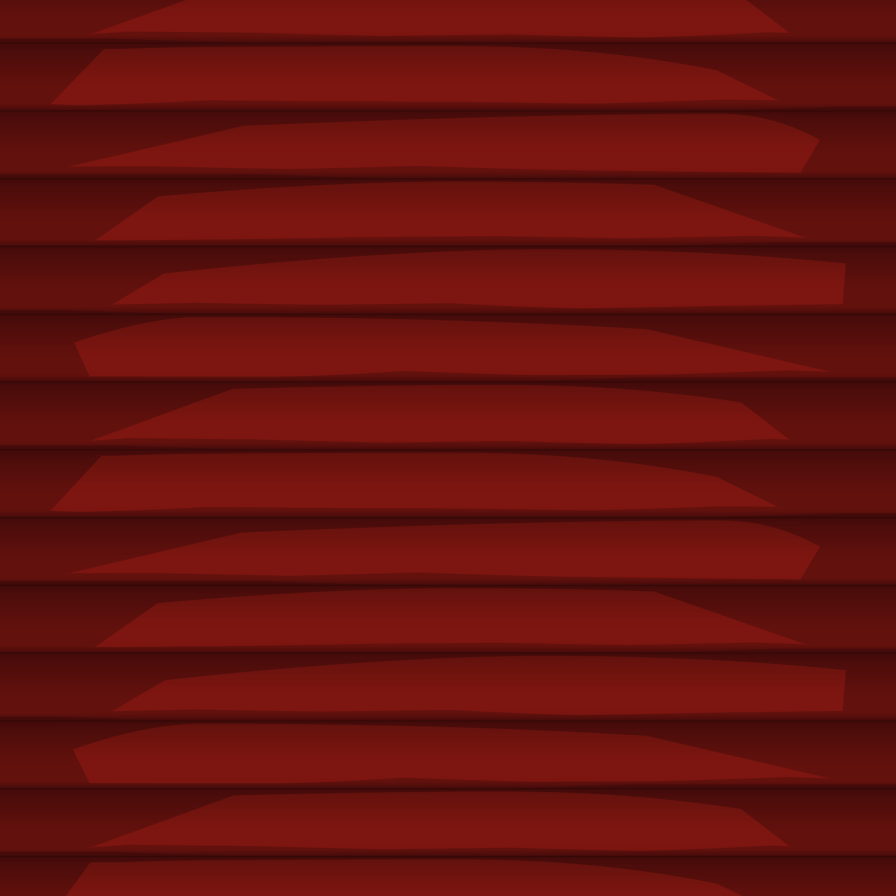
Write a Shadertoy shader that draws this pattern.

```glsl
#define ROWS 13.22
#define PHASE 0.363
#define LIP_MIN 0.08
#define LIP_MAX 0.19
#define SEAM_WIDTH 0.0015
#define SLIVER_HEIGHT 0.075
#define EDGE_JITTER 0.02
#define FACE_COLOR vec3(0.49, 0.083, 0.063)
#define FACE_SHADE vec3(0.40, 0.070, 0.053)
#define BACK_COLOR vec3(0.39, 0.067, 0.051)
#define DEEP_COLOR vec3(0.28, 0.046, 0.040)
#define SEAM_COLOR vec3(0.19, 0.030, 0.028)

const int VARIANTS = 6;

// Left shoulder (x, depth), right shoulder (x, depth)
const vec4 SHOULDERS[VARIANTS] = vec4[VARIANTS](
    vec4(0.262, 0.10, 0.827, 0.30), vec4(0.110, 0.07, 0.800, 0.40),
    vec4(0.270, 0.22, 0.915, 0.43), vec4(0.175, 0.26, 0.730, 0.09),
    vec4(0.180, 0.40, 0.944, 0.25), vec4(0.080, 0.42, 0.722, 0.22));

// Left foot, right foot, crest x, sliver tip (negative: grows from the right)
const vec4 FEET[VARIANTS] = vec4[VARIANTS](
    vec4(0.090, 0.888, 0.55, 0.30), vec4(0.055, 0.880, 0.50, -0.77),
    vec4(0.045, 0.893, 0.80, 0.46), vec4(0.105, 0.910, 0.50, -0.70),
    vec4(0.117, 0.940, 0.60, 0.23), vec4(0.100, 0.950, 0.22, -0.54));

float hash(vec2 p) {
    vec3 q = fract(vec3(p.xyx) * 0.1031);
    q += dot(q, q.yzx + 33.33);
    return fract((q.x + q.y) * q.z);
}

int variantOf(float row) {
    return int(mod(row + 0.5, float(VARIANTS)));
}

// Faceted noise: straight segments between random heights
float facets(float x, float seed) {
    float cell = floor(x);
    return mix(hash(vec2(cell, seed)), hash(vec2(cell + 1.0, seed)), x - cell);
}

float coverage(float inset, float pixel) {
    return smoothstep(-0.75 * pixel, 0.75 * pixel, inset);
}

// Distance to the right of a line from shoulder to foot, in canvas units
float sideInset(float x, float depth, vec2 shoulder, float foot) {
    float slope = (foot - shoulder.x) / (0.92 - shoulder.y);
    float edge = shoulder.x + slope * (depth - shoulder.y);
    return (x - edge) * inversesqrt(1.0 + slope * slope * ROWS * ROWS);
}

// Depth of the face's upper edge, falling away on both sides of the crest
float topEdge(float x, vec4 shoulders, float crest) {
    float left = max((crest - x) / (crest - shoulders.x), 0.0);
    float right = max((x - crest) / (shoulders.z - crest), 0.0);
    return 0.04 + (shoulders.y - 0.04) * pow(left, 1.7)
                + (shoulders.w - 0.04) * pow(right, 2.2);
}

float faceInset(float x, float depth, float row) {
    int variant = variantOf(row);
    vec4 shoulders = SHOULDERS[variant];
    vec4 feet = FEET[variant];
    shoulders.x += EDGE_JITTER * (hash(vec2(row, 7.0)) - 0.5);

    float lip = mix(LIP_MIN, LIP_MAX,
                    pow(facets(x * 7.0 + float(variant) * 0.37, float(variant)), 1.6));
    float top = (depth - topEdge(x, shoulders, feet.z)) / ROWS;
    float bottom = (1.0 - lip - depth) / ROWS;
    float left = sideInset(x, depth, shoulders.xy, feet.x);
    float right = -sideInset(x, depth, shoulders.zw, feet.y);
    return min(min(left, right), min(top, bottom));
}

// Tapered dark gap straddling the seam, growing from one side
float sliverInset(float x, float offset, float row) {
    float tip = FEET[variantOf(row)].w;
    float run = tip > 0.0 ? tip - x : x + tip;
    float height = SLIVER_HEIGHT * min(run * 6.0, 1.0);
    return (height - abs(offset - 0.01)) / ROWS;
}

void mainImage(out vec4 fragColor, in vec2 fragCoord) {
    vec2 uv = fragCoord / iResolution.xy;
    float pixel = 1.0 / iResolution.y;

    // Rows counted downward; depth runs from upper seam to lower seam
    float v = (1.0 - uv.y) * ROWS + PHASE;
    float row = floor(v);
    float depth = v - row;
    float offset = depth > 0.5 ? depth - 1.0 : depth;
    float seamRow = depth > 0.5 ? row : row - 1.0;

    // Recessed backing, shaded toward both seams
    float light = smoothstep(-0.08, 0.75, depth) * (1.0 - 0.7 * smoothstep(0.87, 1.0, depth));
    vec3 color = mix(DEEP_COLOR, BACK_COLOR, light);

    // Bright slat face
    vec3 face = mix(FACE_SHADE, FACE_COLOR, smoothstep(0.0, 0.65, depth));
    color = mix(color, face, coverage(faceInset(uv.x, depth, row), pixel));

    // Slivers, soft shadow and the seam line
    color = mix(color, DEEP_COLOR, coverage(sliverInset(uv.x, offset, seamRow), pixel));
    float seamDistance = abs(offset) / ROWS;
    color = mix(color, SEAM_COLOR, 0.4 * exp(-seamDistance * 350.0));
    color = mix(color, SEAM_COLOR, 0.7 * coverage(0.5 * SEAM_WIDTH - seamDistance, pixel));

    fragColor = vec4(color, 1.0);
}
```
